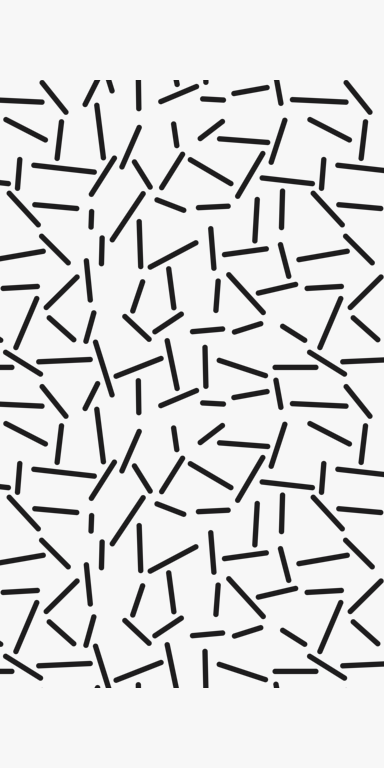
Give the GLSL for this pattern, as a Shadertoy shader.

```glsl
// Scattered round-capped dark strokes on a pale ground, in a repeating tile with plain margins.

struct Stroke { vec2 center; vec2 dir; float reach; };

const float STROKE_RADIUS = 0.07;   // in grid cells

// Integer hash: three values in 0..1 for each cell
vec3 hash3(ivec2 cell) {
    uvec3 v = uvec3(uint(cell.x), uint(cell.y), 7u) * 1664525u + 1013904223u;
    v.x += v.y * v.z; v.y += v.z * v.x; v.z += v.x * v.y;
    v ^= v >> 16u;
    v.x += v.y * v.z; v.y += v.z * v.x; v.z += v.x * v.y;
    return vec3(v >> 8u) / 16777216.0;
}

float cross2(vec2 a, vec2 b) { return a.x * b.y - a.y * b.x; }

// One stroke per cell; the tile repeats every 8 cells
Stroke strokeAt(ivec2 cell) {
    ivec2 tileCell = cell & 7;
    vec3 place = hash3(tileCell);
    vec3 shape = hash3(tileCell + 31);
    // Adjacent cells lean opposite ways, with a wide random spread
    float lean = ((cell.x + cell.y) & 1) == 0 ? 0.785 : -0.785;
    float angle = lean + (shape.x - 0.5) * 1.75;
    vec2 center = vec2(cell) + 0.5 + (place.xy - 0.5) * 0.4;
    return Stroke(center, vec2(cos(angle), sin(angle)), mix(0.36, 0.88, shape.y));
}

// Length of the backward and forward arms, cut short where a neighbour is in the way
vec2 freeArms(Stroke me, ivec2 cell) {
    vec2 arms = vec2(me.reach);
    for (int j = -2; j <= 2; j++)
    for (int i = -2; i <= 2; i++) {
        if (i == 0 && j == 0) continue;
        Stroke other = strokeAt(cell + ivec2(i, j));
        vec2 offset = other.center - me.center;
        float turn = cross2(me.dir, other.dir);
        float slope = max(abs(turn), 0.001);
        float gap = 0.25 / max(slope, 0.5);
        float mine = cross2(offset, other.dir) / slope * sign(turn);
        float theirs = abs(cross2(offset, me.dir)) / slope;

        // The stroke that is nearer to the crossing wins; the other stops
        if (theirs < abs(mine) && theirs < other.reach + gap) {
            float limit = abs(mine) - gap;
            if (mine < 0.0) arms.x = min(arms.x, limit);
            else arms.y = min(arms.y, limit);
        }
        // Nearly collinear strokes share the space between them
        float along = dot(offset, me.dir);
        if (slope < 0.5 && abs(cross2(offset, me.dir)) < 0.35) {
            float limit = 0.5 * abs(along) - 0.14;
            if (along < 0.0) arms.x = min(arms.x, limit);
            else arms.y = min(arms.y, limit);
        }
    }
    return max(arms, 0.04);
}

// Distance to the nearest stroke outline
float strokeField(vec2 p) {
    ivec2 home = ivec2(floor(p));
    float nearest = 10.0;
    for (int j = -1; j <= 1; j++)
    for (int i = -1; i <= 1; i++) {
        ivec2 cell = home + ivec2(i, j);
        Stroke s = strokeAt(cell);
        vec2 local = p - s.center;
        // Skip strokes too far away to matter
        if (length(local) > s.reach + 0.3) continue;
        vec2 arms = freeArms(s, cell);
        if (arms.x + arms.y < 0.3) continue;
        float along = clamp(dot(local, s.dir), -arms.x, arms.y);
        nearest = min(nearest, length(local - s.dir * along) - STROKE_RADIUS);
    }
    return nearest;
}

void mainImage(out vec4 fragColor, in vec2 fragCoord) {
    vec3 paper = vec3(0.97);
    vec3 ink = vec3(0.115, 0.11, 0.112);

    // Grid space: about ten cells across the canvas
    float cellsPerPixel = 10.105 / iResolution.x;
    vec2 p = (fragCoord - 0.5 * iResolution.xy) * cellsPerPixel;

    // Two tiles high, with plain margins above and below
    float band = clamp((8.0 - abs(p.y)) / cellsPerPixel + 0.5, 0.0, 1.0);
    float cover = 0.0;
    if (band > 0.0) {
        float soft = 0.8 * cellsPerPixel;
        cover = band * (1.0 - smoothstep(-soft, soft, strokeField(p)));
    }
    fragColor = vec4(mix(paper, ink, cover), 1.0);
}
```
